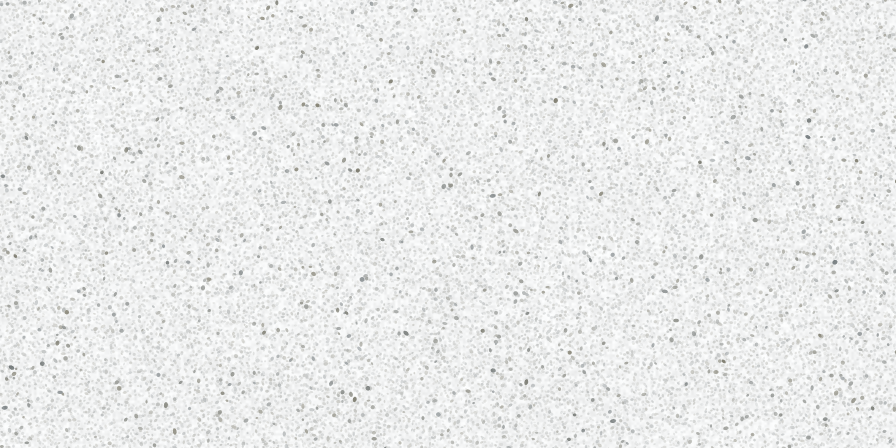
This texture is drawn by a WebGL 1 fragment shader. Its source:

```glsl
precision highp float;

uniform vec2 u_resolution;

const vec3 BASE_COLOR = vec3(0.955, 0.959, 0.960);
const vec3 COOL_LOSS = vec3(1.04, 0.99, 0.97);   // light absorbed by bluish grains
const vec3 WARM_LOSS = vec3(0.94, 0.97, 1.10);   // light absorbed by beige grains

// Grains: cells per canvas height, and share of cells filled
const float DUST_CELLS = 128.0;
const float DUST_SHARE = 0.62;
const float CHIP_CELLS = 76.0;
const float CHIP_SHARE = 0.20;
const float FLECK_CELLS = 46.0;
const float FLECK_SHARE = 0.06;

// Smallest and largest radius in cells, then least and greatest darkness
const vec4 DUST_RANGE = vec4(0.28, 0.48, 0.06, 0.15);
const vec4 CHIP_RANGE = vec4(0.20, 0.36, 0.13, 0.32);
const vec4 FLECK_RANGE = vec4(0.17, 0.25, 0.30, 0.46);

const float MATRIX_CELLS = 165.0;
const float MATRIX_CONTRAST = 0.075;
const float CLOUD_CELLS = 9.0;
const float CLOUD_CONTRAST = 0.012;

vec3 hash3(vec2 p) {
  vec3 q = fract(p.xyx * vec3(0.1031, 0.1030, 0.0973));
  q += dot(q, q.yxz + 33.33);
  return fract((q.xxy + q.yzz) * q.zyx);
}

float valueNoise(vec2 p) {
  vec2 cell = floor(p);
  vec2 f = fract(p);
  f = f * f * (3.0 - 2.0 * f);
  float low = mix(hash3(cell).x, hash3(cell + vec2(1.0, 0.0)).x, f.x);
  float high = mix(hash3(cell + vec2(0.0, 1.0)).x, hash3(cell + 1.0).x, f.x);
  return mix(low, high, f.y);
}

// Distance to an irregular, slightly stretched grain with cut corners
float grainDistance(vec2 offset, vec3 shape) {
  float angle = shape.x * 6.2832;
  float c = cos(angle);
  float s = sin(angle);
  vec2 q = abs(mat2(c, -s, s, c) * offset);
  q *= vec2(mix(1.0, 0.75, shape.y), mix(1.0, 1.3, shape.y));
  return mix(length(q), max(max(q.x, q.y), (q.x + q.y) * 0.72), 0.6);
}

// Light absorbed by one layer of scattered grains
vec3 grainLayer(vec2 p, float cells, float share, vec4 range, float seed) {
  vec2 g = p * cells;
  vec2 home = floor(g);
  float pixel = cells / u_resolution.y;
  vec3 loss = vec3(0.0);
  for (int y = -1; y <= 1; y++) {
    for (int x = -1; x <= 1; x++) {
      vec2 cell = home + vec2(float(x), float(y));
      vec3 place = hash3(cell + seed);
      vec3 shape = hash3(cell + seed + 417.0);
      vec3 look = hash3(cell + seed + 829.0);
      float radius = mix(range.x, range.y, look.x);
      float dist = grainDistance(g - cell - place.xy, shape);
      float cover = clamp((radius - dist) / pixel + 0.5, 0.0, 1.0);
      float dark = mix(range.z, range.w, look.y * look.y);
      vec3 tint = mix(COOL_LOSS, WARM_LOSS, look.z);
      loss = max(loss, step(place.z, share) * cover * dark * tint);
    }
  }
  return loss;
}

void main() {
  vec2 p = gl_FragCoord.xy / u_resolution.y;

  // Pale, finely mottled matrix
  float mottle = valueNoise(p * MATRIX_CELLS + 53.0) - 0.5;
  float cloud = valueNoise(p * CLOUD_CELLS + 211.0) - 0.5;
  vec3 color = BASE_COLOR + mottle * MATRIX_CONTRAST + cloud * CLOUD_CONTRAST;

  // Embedded grains, from dust to dark flecks
  vec3 loss = grainLayer(p, DUST_CELLS, DUST_SHARE, DUST_RANGE, 11.0);
  loss = max(loss, grainLayer(p, CHIP_CELLS, CHIP_SHARE, CHIP_RANGE, 137.0));
  loss = max(loss, grainLayer(p, FLECK_CELLS, FLECK_SHARE, FLECK_RANGE, 293.0));

  gl_FragColor = vec4(clamp(color - loss, 0.0, 1.0), 1.0);
}
```
